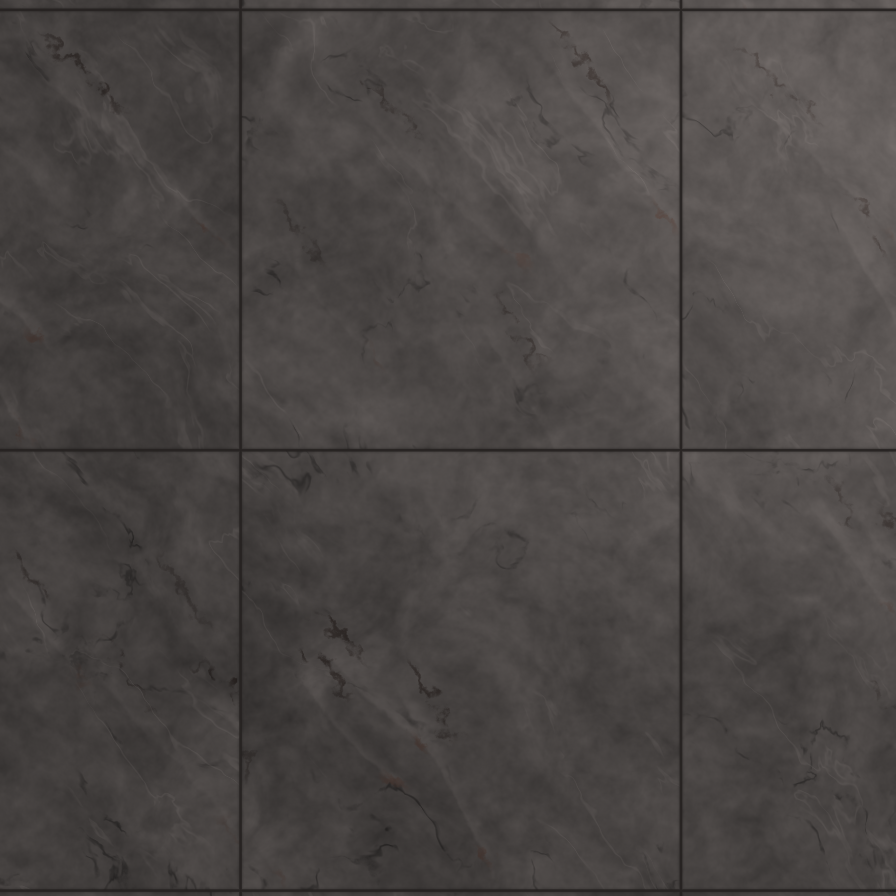
A WebGL 1 fragment shader for this texture:

```glsl
precision highp float;

uniform vec2 u_resolution;

#define TILE_PITCH 0.4915
#define GRID_ORIGIN vec2(0.2685, 0.0060)
#define JOINT_HALF_WIDTH 0.0012
#define STONE_TINT vec3(1.04, 0.980, 0.958)
#define JOINT_COLOR vec3(0.145, 0.130, 0.125)
#define RUST_COLOR vec3(0.29, 0.205, 0.175)
#define BASE_SHADE 0.252
#define GLOW_CENTER vec2(0.97, 0.82)
#define GLOW_STRENGTH 0.118
#define BLADE_COUNT 4

float hash(vec2 p) {
  return fract(sin(dot(p, vec2(127.1, 311.7))) * 43758.55);
}

float noise(vec2 p) {
  vec2 i = floor(p);
  vec2 f = fract(p);
  f = f * f * (3.0 - 2.0 * f);
  return mix(mix(hash(i), hash(i + vec2(1.0, 0.0)), f.x),
             mix(hash(i + vec2(0.0, 1.0)), hash(i + 1.0), f.x), f.y);
}

float fbm(vec2 p) {
  float sum = 0.0;
  float amplitude = 0.5;
  for (int i = 0; i < 5; i++) {
    sum += amplitude * noise(p);
    p = mat2(1.6, 1.2, -1.2, 1.6) * p + 7.3;
    amplitude *= 0.5;
  }
  return sum / 0.97;
}

// Thin line along the middle contour of a noise field
float vein(vec2 p, float width) {
  return 1.0 - smoothstep(0.0, width, abs(fbm(p) - 0.5));
}

// One inside a span, fading in and out at its ends
float span(float t, float start, float end, float fade) {
  return smoothstep(start, start + fade, t) * (1.0 - smoothstep(end - fade, end, t));
}

// Pale tapered streaks (x), dark cracks beside them (y), rust stains (z)
vec3 blades(vec2 p, vec2 seed) {
  vec3 marks = vec3(0.0);
  float wobble = fbm(p * 6.0 + seed) - 0.5;
  float jitter = fbm(p * 30.0 + seed) - 0.5;
  float breakup = smoothstep(0.3, 0.65, fbm(p * 40.0 + seed));
  for (int i = 0; i < BLADE_COUNT; i++) {
    vec2 key = seed + float(i) * vec2(3.7, 9.1);
    vec2 start = vec2(hash(key) * 1.1 - 0.2, 0.3 + 0.75 * hash(key + 1.3));
    float angle = mix(0.72, 1.08, hash(key + 2.6));
    float reach = mix(0.4, 0.75, hash(key + 3.9));
    float strength = mix(0.35, 1.0, hash(key + 5.2));
    vec2 along = vec2(cos(angle), -sin(angle));
    float t = dot(p - start, along) / reach;
    float side = dot(p - start, vec2(-along.y, along.x)) + 0.04 * wobble + 0.016 * jitter;
    float width = mix(0.07, 0.018, clamp(t, 0.0, 1.0));
    float body = smoothstep(-0.006, 0.004, side) * (1.0 - smoothstep(0.0, width, side));
    marks.x += strength * body * span(t, 0.0, 1.0, 0.25);
    float crack = 1.0 - smoothstep(0.001, 0.011, abs(side - 0.06 + 0.07 * jitter));
    marks.y += strength * crack * breakup * span(t, 0.0, 0.42, 0.1);
    float stain = 1.0 - smoothstep(0.002, 0.013, abs(side + 0.06 * jitter));
    marks.z += strength * stain * breakup * span(t, 0.72, 0.92, 0.1);
  }
  return min(marks, 1.0);
}

vec3 stone(vec2 p, vec2 seed, float light) {
  vec2 q = p + seed;
  vec2 warp = vec2(fbm(q * 3.0), fbm(q * 3.0 + 19.0)) - 0.5;
  vec2 grain = vec2(dot(q, vec2(0.64, -0.77)), dot(q, vec2(0.77, 0.64)));

  // Clouds, slanted bands and fine mottling
  float shade = light;
  shade += 0.080 * (fbm(q * 4.0 + warp * 2.0) - 0.5);
  shade += 0.060 * (fbm(grain * vec2(2.0, 10.0) + warp * 1.5) - 0.5);
  shade += 0.085 * (fbm(q * 19.0 + warp * 5.0) - 0.5);
  shade += 0.040 * (fbm(q * 60.0) - 0.5);

  // Pale threads along the grain and short broken dark veins
  float paleMask = smoothstep(0.48, 0.66, fbm(q * 5.0 + 31.0));
  float darkMask = smoothstep(0.50, 0.68, fbm(q * 5.0 + 53.0));
  float broken = smoothstep(0.35, 0.65, fbm(q * 24.0 + 71.0));
  shade += 0.034 * paleMask * vein(grain * vec2(2.0, 9.0) + warp * 1.5, 0.022);
  shade -= 0.075 * darkMask * broken * vein(grain * vec2(6.0, 9.0) + warp * 2.0, 0.035);

  vec3 marks = blades(p, seed);
  shade += 0.036 * marks.x - 0.105 * marks.y;
  vec3 color = shade * STONE_TINT;
  float rust = 0.6 * marks.z + 0.2 * marks.y;
  return mix(color, RUST_COLOR * light / 0.29, min(rust, 0.6));
}

void main() {
  vec2 uv = gl_FragCoord.xy / u_resolution;
  float pixel = 1.0 / min(u_resolution.x, u_resolution.y);
  vec2 grid = (uv - GRID_ORIGIN) / TILE_PITCH;
  vec2 id = floor(grid);
  vec2 local = fract(grid);
  vec2 seed = 20.0 * vec2(hash(id + 4.0), hash(id + 11.0));

  // Soft light from the upper right
  vec2 toGlow = uv - GLOW_CENTER;
  float light = BASE_SHADE + GLOW_STRENGTH * exp(-4.0 * dot(toGlow, toGlow));
  vec3 color = stone(local, seed, light);

  // Dark joints with a faint shadow on the tile edges
  vec2 toEdge = min(local, 1.0 - local) * TILE_PITCH;
  float edge = min(toEdge.x, toEdge.y);
  color *= 1.0 - 0.18 * (1.0 - smoothstep(0.0, 0.005, edge));
  float joint = 1.0 - smoothstep(JOINT_HALF_WIDTH - pixel * 0.5, JOINT_HALF_WIDTH + pixel, edge);
  color = mix(color, JOINT_COLOR, 0.9 * joint);

  gl_FragColor = vec4(color, 1.0);
}
```
